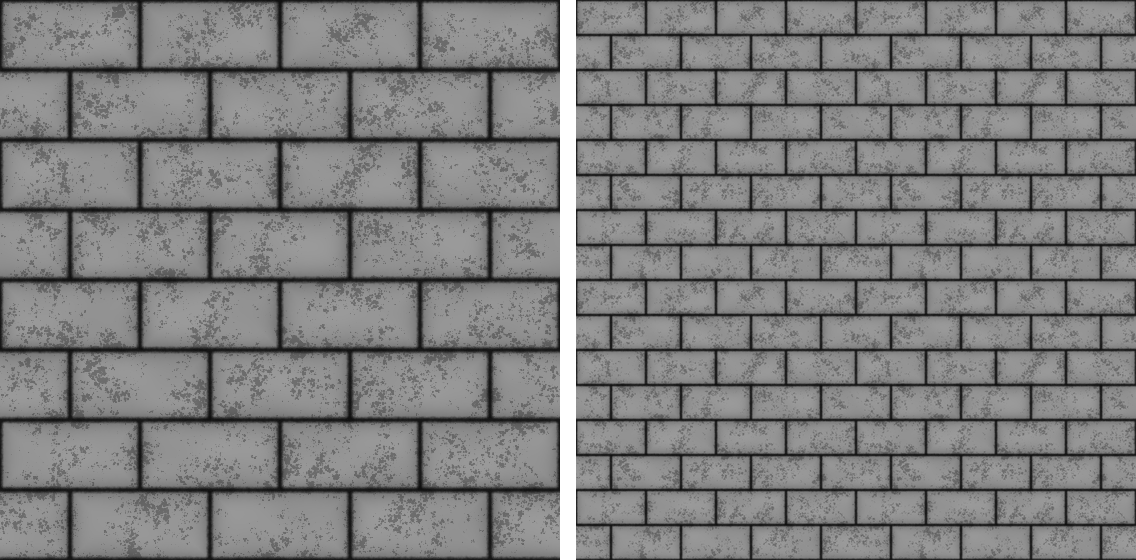
Left, the tile; right, the same tile 2 across and 2 down.
Reproduce this texture map procedurally as a Shadertoy shader.

```glsl
// Grey stone brick wall in running bond, with soft dark joints and speckled grime.

vec2 hash22(vec2 p) {
    vec3 q = fract(p.xyx * vec3(0.1031, 0.1030, 0.0973));
    q += dot(q, q.yzx + 33.33);
    return fract((q.xx + q.yz) * q.zy);
}

// Wrapping cellular noise: 1 at a cell point, falling with distance from it
float cells(vec2 uv, float count) {
    vec2 p = uv * count, base = floor(p);
    float nearest = 4.0;
    for (int y = -1; y <= 1; y++) {
        for (int x = -1; x <= 1; x++) {
            vec2 cell = base + vec2(x, y);
            vec2 delta = cell + hash22(mod(cell, count) + count) - p;
            nearest = min(nearest, dot(delta, delta));
        }
    }
    return 1.0 - sqrt(nearest);
}

// Distance inward from the edge of a rounded box
float insideBox(vec2 p, vec2 halfSize, float radius) {
    vec2 q = abs(p) - halfSize + radius;
    return radius - length(max(q, 0.0)) - min(max(q.x, q.y), 0.0);
}

void mainImage(out vec4 fragColor, in vec2 fragCoord) {
    vec2 uv = fragCoord / iResolution.xy;

    // Four bricks across, eight courses; even courses shift by half a brick
    vec2 grid = uv * vec2(4.0, 8.0);
    grid.x += 0.5 * mod(floor(grid.y) + 1.0, 2.0);
    vec2 local = (fract(grid) - 0.5) * vec2(2.0, 1.0);

    // Broad patches and fine grain
    float patches = 0.4 * cells(uv, 11.0) + 0.3 * cells(uv, 23.0) + 0.3 * cells(uv, 51.0);
    float grain = 0.5 * cells(uv, 97.0) + 0.5 * cells(uv, 211.0);

    // Dark joint rising to a softly domed face, with a slightly worn edge
    float depth = insideBox(local, vec2(1.0, 0.5), 0.07) + 0.02 * (grain - 0.55);
    float shade = mix(0.09, 0.47, smoothstep(0.0, 0.065, depth));
    shade += 0.12 * (1.0 - exp(-max(depth - 0.04, 0.0) / 0.1));

    // Faint cloudy variation
    vec2 wave = 6.2831853 * uv;
    shade *= 1.0 + 0.015 * sin(3.0 * wave.x + 2.0 * sin(5.0 * wave.y))
                 + 0.015 * sin(7.0 * wave.y + 2.0 * sin(4.0 * wave.x));

    // Grime specks gather in the patches and near the joints
    float grime = grain + 1.4 * (patches - 0.55) + 0.1 * (1.0 - smoothstep(0.0, 0.16, depth));
    shade *= 1.0 - 0.28 * smoothstep(0.72, 0.92, grime);

    fragColor = vec4(vec3(shade), 1.0);
}
```
